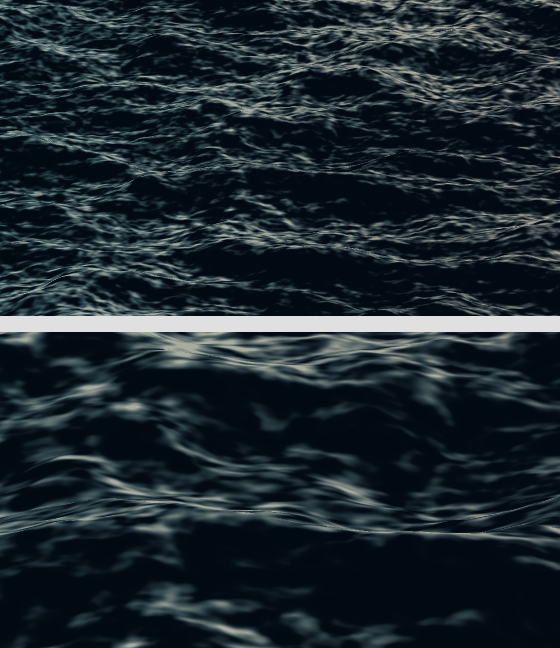
Top, the full canvas; bottom, a detail of the centre.
Give the GLSL for this texture, as a WebGL 1 fragment shader.

```glsl
precision highp float;

uniform vec2 u_resolution;

// Palette
const vec3 DEEP_WATER = vec3(0.003, 0.036, 0.072);
const vec3 MID_WATER  = vec3(0.170, 0.248, 0.278);
const vec3 PALE_GLINT = vec3(0.590, 0.615, 0.575);
const vec3 COOL_TINT  = vec3(-0.06, 0.01, 0.03);
const float MID_TONE  = 0.38;

// View
const float FORESHORTEN = 3.8;
const float PERSPECTIVE = 0.3;
const vec2 SEA_OFFSET   = vec2(13.37, 7.61);

// Waves
const float SWELL_HEIGHT = 0.075;
const float SWELL_FREQ   = 2.0;
const float SWELL_GAIN   = 0.42;
const float SWELL_LACUNARITY = 1.9;
const float CREST_SHARPNESS  = 0.8;
const float MAX_HEIGHT  = 0.08;
const float RIPPLE_FREQ = 19.0;
const float RIPPLE_WARP = 0.03;
const vec2 PATCH_FREQ   = vec2(0.9, 0.6);

// Lighting
const float SLOPE_LIGHT  = 5.0;
const float SIDE_LIGHT   = 0.25;
const float RIPPLE_LIGHT = 2.6;
const float PATCH_LIGHT  = 1.7;
const float EXPOSURE = 0.42;
const float BIAS     = 0.28;
const float SOFT_TOE = 0.006;

const int MARCH_STEPS = 28;
const mat2 TURN = mat2(0.921, 0.389, -0.389, 0.921);

vec2 gradient(vec2 cell) {
  float angle = 6.28318 * fract(sin(dot(cell, vec2(127.1, 311.7))) * 43758.5);
  return vec2(cos(angle), sin(angle));
}

float gradientNoise(vec2 p) {
  vec2 i = floor(p);
  vec2 f = p - i;
  vec2 u = f * f * f * (f * (f * 6.0 - 15.0) + 10.0);
  vec2 e = vec2(1.0, 0.0);
  float a = dot(gradient(i), f);
  float b = dot(gradient(i + e), f - e);
  float c = dot(gradient(i + e.yx), f - e.yx);
  float d = dot(gradient(i + 1.0), f - 1.0);
  return mix(mix(a, b, u.x), mix(c, d, u.x), u.y);
}

// Height of the larger waves, with peaked crests
float swell(vec2 p) {
  float height = 0.0;
  float amplitude = SWELL_HEIGHT;
  p *= SWELL_FREQ;
  for (int i = 0; i < 4; i++) {
    float n = gradientNoise(p);
    height += amplitude * (n + CREST_SHARPNESS * n * n);
    amplitude *= SWELL_GAIN;
    p = TURN * p * SWELL_LACUNARITY + 5.3;
  }
  return height;
}

// Fine chop that only bends the light
float ripples(vec2 p) {
  p += RIPPLE_WARP * vec2(gradientNoise(p * 5.0), gradientNoise(p * 6.0 + 31.0));
  p *= RIPPLE_FREQ;
  return gradientNoise(p)
       + 0.7 * gradientNoise(p * 1.75 + 17.0)
       + 0.35 * gradientNoise(p * 2.9 + 43.0);
}

// Point on the sea seen through a screen point at a given height
vec2 seaPoint(vec2 view, float height) {
  float y = view.y - height / (1.0 + PERSPECTIVE * view.y);
  return SEA_OFFSET + vec2(view.x * (1.0 + PERSPECTIVE * y),
                           FORESHORTEN * y * (1.0 + 0.5 * PERSPECTIVE * y));
}

// March down the sight line to the first wave that blocks it
vec2 visiblePoint(vec2 view) {
  float stepSize = 2.0 * MAX_HEIGHT / float(MARCH_STEPS);
  float height = MAX_HEIGHT;
  float lastGap = stepSize;
  for (int i = 0; i < MARCH_STEPS; i++) {
    float gap = height - swell(seaPoint(view, height));
    if (gap < 0.0) {
      height += stepSize * gap / (gap - lastGap);
      break;
    }
    lastGap = gap;
    height -= stepSize;
  }
  return seaPoint(view, height);
}

vec3 seaColor(vec2 view) {
  vec2 p = visiblePoint(view);

  // Slopes that fall away from the viewer mirror the bright horizon
  vec2 e = vec2(0.008, 0.0);
  vec2 slope = vec2(swell(p + e) - swell(p - e),
                    swell(p + e.yx) - swell(p - e.yx)) / (2.0 * e.x);
  float light = -SLOPE_LIGHT * (slope.y + SIDE_LIGHT * slope.x);
  light += PATCH_LIGHT * gradientNoise(p * PATCH_FREQ);
  light += RIPPLE_LIGHT * ripples(p) * mix(0.6, 1.0, smoothstep(-0.8, 0.6, light));

  // Tone with a soft floor, then colour
  float tone = BIAS + EXPOSURE * light;
  tone = min(0.5 * (tone + sqrt(tone * tone + SOFT_TOE)), 1.1);
  vec3 color = mix(DEEP_WATER, MID_WATER, min(tone / MID_TONE, 1.0));
  color = mix(color, PALE_GLINT, max(tone - MID_TONE, 0.0) / (1.0 - MID_TONE));
  return color - COOL_TINT * view.x * min(tone, 0.6);
}

void main() {
  // Two samples per pixel smooth the crest lines
  vec2 jitter = vec2(0.25, 0.25);
  vec2 centre = vec2(0.5 * u_resolution.x, 0.0);
  vec3 color = seaColor((gl_FragCoord.xy + jitter - centre) / u_resolution.y);
  color += seaColor((gl_FragCoord.xy - jitter - centre) / u_resolution.y);
  gl_FragColor = vec4(0.5 * color, 1.0);
}
```
